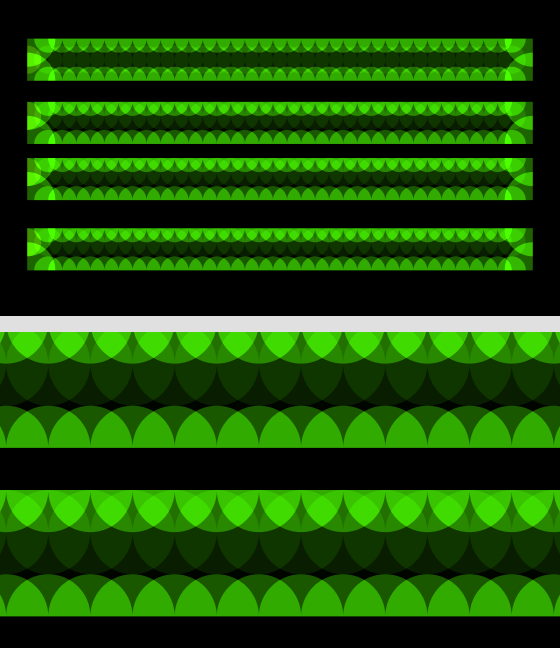
Top, the full canvas; bottom, a detail of the centre.
A Shadertoy shader for this pattern:

```glsl
const float CANVAS_HEIGHT = 22.5;           // in scale widths
const vec2 CANVAS_CENTRE = vec2(20.0, 11.25);
const vec2 BAR_SIZE = vec2(36.0, 3.0);
const float BAR_LEFT = 2.0;
const float EDGE_GLOW = 0.325;
const float CORE_GLOW = 0.095;
const vec3 GREEN = vec3(0.29, 1.0, 0.0);
const vec3 OLIVE = vec3(0.12, 0.18, 0.0);

float disc(vec2 p, vec2 centre, float radius, float pixel) {
    return clamp(0.5 + (radius - length(p - centre)) / pixel, 0.0, 1.0);
}

float box(vec2 p, vec2 size, float pixel) {
    vec2 d = abs(p - 0.5 * size) - 0.5 * size;
    return clamp(0.5 - max(d.x, d.y) / pixel, 0.0, 1.0);
}

// Number of overlapping unit discs along a row, one per unit.
float scaleRow(vec2 p, float rowY, float pixel) {
    float count = 0.0;
    for (int i = -1; i <= 1; i++) {
        float x = floor(p.x) + 0.5 + float(i);
        float inRow = step(1.0, x) * step(x, BAR_SIZE.x - 1.0);
        count += inRow * disc(p, vec2(x, rowY), 1.0, pixel);
    }
    return count;
}

// Large discs centred on the four corners of a bar.
float cornerDiscs(vec2 p, vec2 size, float pixel) {
    vec2 q = vec2(min(p.x, size.x - p.x), p.y);
    return disc(q, vec2(0.0), 2.0, pixel)
         + disc(q, vec2(0.0, size.y), 2.0, pixel);
}

vec3 scaledBar(vec2 p, float coreY, float pixel) {
    float glow = 0.02;
    glow += EDGE_GLOW * scaleRow(p, 0.0, pixel);
    glow += EDGE_GLOW * scaleRow(p, BAR_SIZE.y, pixel);
    glow += CORE_GLOW * scaleRow(p, coreY, pixel);
    glow += 0.37 * cornerDiscs(p, BAR_SIZE, pixel);

    vec3 colour = GREEN * min(glow, 1.0);
    colour += OLIVE * disc(p, vec2(0.0, coreY), 1.0, pixel);
    return min(colour, 1.0) * box(p, BAR_SIZE, pixel);
}

void mainImage(out vec4 fragColor, in vec2 fragCoord) {
    float pixel = CANVAS_HEIGHT / iResolution.y;
    vec2 p = (fragCoord - 0.5 * iResolution.xy) * pixel + CANVAS_CENTRE;

    // Bars from top to bottom, unevenly spaced.
    float bottoms[4] = float[4](16.75, 12.25, 8.25, 3.25);
    vec3 colour = vec3(0.0);
    for (int i = 0; i < 4; i++) {
        // The core row of the top bar sits lower than the others.
        float coreY = i == 0 ? 1.5 : 2.0;
        colour += scaledBar(p - vec2(BAR_LEFT, bottoms[i]), coreY, pixel);
    }
    fragColor = vec4(colour, 1.0);
}
```
